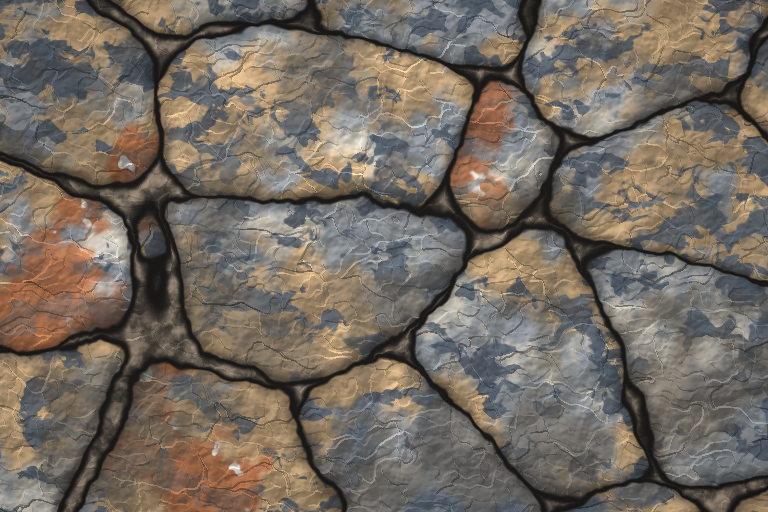
Give the GLSL for this texture, as a Shadertoy shader.

```glsl
// Dry stone wall: large irregular blocks with narrow dark joints and some mortar.
// A weighted Voronoi diagram lays out the blocks; layered noise and flaked facets
// give each one its relief, mineral patches, dark flecks and weathering.

const vec3 SLATE  = vec3(0.29, 0.33, 0.38);
const vec3 GREY   = vec3(0.50, 0.52, 0.54);
const vec3 PALE   = vec3(0.69, 0.67, 0.63);
const vec3 OCHRE  = vec3(0.66, 0.54, 0.39);
const vec3 UMBER  = vec3(0.40, 0.37, 0.33);
const vec3 RUST   = vec3(0.62, 0.38, 0.25);
const vec3 SHADOW = vec3(0.10, 0.095, 0.09);
const vec2 LIGHT  = vec2(-0.45, 0.89);

struct Stone { vec2 id; vec2 outward; float edge; };

float hash(vec2 p) { return fract(sin(dot(p, vec2(127.1, 311.7))) * 43758.5453); }
vec2 hash2(vec2 p) { return vec2(hash(p), hash(p + 37.3)); }

float noise(vec2 p) {
    vec2 i = floor(p), f = fract(p);
    f = f * f * (3.0 - 2.0 * f);
    return mix(mix(hash(i), hash(i + vec2(1, 0)), f.x),
               mix(hash(i + vec2(0, 1)), hash(i + vec2(1, 1)), f.x), f.y);
}

float fbm(vec2 p, int octaves) {
    float sum = 0.0, amp = 0.5, total = 0.0;
    for (int i = 0; i < octaves; i++) {
        sum += amp * noise(p);
        total += amp;
        amp *= 0.55;
        p = mat2(1.6, 1.2, -1.2, 1.6) * p + 11.7;
    }
    return sum / total;
}

vec2 warp(vec2 p, float freq, float amount) {
    return p + amount * (vec2(fbm(p * freq, 3), fbm(p * freq + 53.1, 3)) - 0.5);
}

// Block centre in xy, weight in z; a low weight makes a small filler stone.
vec3 site(vec2 cell) {
    vec2 pos = cell + 0.5 + 0.64 * (hash2(cell) - 0.5);
    pos.x += 0.5 * mod(cell.y, 2.0);
    float weight = 0.24 * (hash(cell + 5.9) - 0.5) - 0.42 * step(hash(cell + 8.3), 0.2);
    return vec3(pos, weight);
}

float smoothMin(float a, float b, float k) {
    float h = max(k - abs(a - b), 0.0) / k;
    return min(a, b) - 0.25 * k * h * h;
}

// Nearest block, its rounded border distance and the direction to that border.
Stone layStones(vec2 p) {
    vec2 base = floor(p - vec2(0.25, 0.0)), toNearest = vec2(0);
    Stone s = Stone(base, vec2(0), 9.0);
    float best = 99.0, closest = 9.0;
    for (int k = 0; k < 25; k++) {
        vec2 cell = base + vec2(k % 5 - 2, k / 5 - 2);
        vec3 c = site(cell);
        vec2 r = c.xy - p;
        float power = dot(r, r) - c.z;
        if (power < best) { best = power; s.id = cell; toNearest = r; }
    }
    for (int k = 0; k < 25; k++) {
        vec2 cell = base + vec2(k % 5 - 2, k / 5 - 2);
        if (cell == s.id) continue;
        vec3 c = site(cell);
        vec2 r = c.xy - p, across = r - toNearest;
        float d = 0.5 * (dot(r, r) - c.z - best) / length(across);
        if (d < closest) { closest = d; s.outward = normalize(across); }
        s.edge = smoothMin(s.edge, d, 0.15);
    }
    return s;
}

// Broken facets: each cell is a randomly tilted, randomly raised plane.
float facets(vec2 p) {
    vec2 base = floor(p);
    float best = 9.0, h = 0.0;
    for (int k = 0; k < 9; k++) {
        vec2 cell = base + vec2(k % 3 - 1, k / 3 - 1);
        vec2 r = p - cell - hash2(cell);
        float d = dot(r, r);
        if (d < best) {
            best = d;
            h = 0.3 * hash(cell + 3.1) + dot(r, hash2(cell + 7.7) - 0.5);
        }
    }
    return h;
}

float relief(vec2 p) {
    vec2 w = warp(p, 14.0, 0.09);
    return fbm(p * 9.0, 5) + 0.32 * facets(w * vec2(10, 15)) + 0.16 * facets(w * vec2(27, 36));
}

float lighting(vec2 p) {
    float e = 0.003, h = relief(p);
    vec2 slope = vec2(relief(p + vec2(e, 0)) - h, relief(p + vec2(0, e)) - h) / e;
    return -0.05 * dot(slope, LIGHT);
}

vec3 stoneColour(vec2 p, vec2 id) {
    vec2 q = p + 7.0 * hash2(id + 2.7);
    float blue = smoothstep(0.66, 0.74, hash(id + 1.3));
    float rusty = step(hash(id + 6.1), 0.2);
    float patches = fbm(q * 3.6, 5), grain = fbm(q * 13.0, 5);
    vec3 col = mix(GREY, PALE, smoothstep(0.38, 0.62, grain + 0.12 * (hash(id) - 0.5)));
    col = mix(col, mix(SLATE, GREY, smoothstep(0.35, 0.68, grain)), blue * 0.85);

    // Warm mineral stains, then rust with pale lichen spots.
    float warmth = patches + 0.14 * (hash(id + 4.2) - 0.5) - 0.08 * blue;
    float stain = smoothstep(0.47, 0.6, warmth + 0.3 * (grain - 0.5));
    col = mix(col, OCHRE * (0.7 + 0.6 * grain), 0.85 * stain);
    float rust = rusty * smoothstep(0.48, 0.57, fbm(q * 4.5 + 9.0, 5));
    col = mix(col, RUST * (0.7 + 0.6 * grain), 0.85 * rust);
    col = mix(col, vec3(0.84, 0.82, 0.79), rust * smoothstep(0.69, 0.75, fbm(q * 22.0, 3)));

    // Angular dark flecks and broader brown weathering.
    vec2 w = warp(q, 20.0, 0.05);
    float fleck = fbm(w * vec2(17, 25), 4) + 0.22 * facets(w * vec2(24, 34));
    col = mix(col, SLATE, 0.85 * smoothstep(0.57, 0.65, fleck) * (1.0 - 0.6 * rust));
    col = mix(col, UMBER, 0.65 * smoothstep(0.5, 0.66, fbm(q * 6.0 + 31.0, 4)));
    return col * (0.91 + 0.18 * hash(id + 9.4));
}

void mainImage(out vec4 fragColor, in vec2 fragCoord) {
    vec2 p = fragCoord / iResolution.y;
    float aa = 4.0 / iResolution.y;

    // Courses slope gently down to the right, with chipped outlines.
    vec2 bent = warp(warp(p, 4.0, 0.1), 24.0, 0.022);
    Stone s = layStones(vec2(bent.x - 0.2 * bent.y, bent.y + 0.2 * bent.x) * vec2(2.4, 2.9) + 3.0);
    float gap = mix(0.012, 0.06, smoothstep(0.45, 0.72, fbm(p * 5.0 + 19.0, 3)));
    float d = s.edge - gap;

    // Block surface with rounded, shaded rims.
    float rim = 1.0 - smoothstep(0.0, 0.09, d);
    float relit = lighting(p);
    float lit = relit + 0.45 * rim * dot(s.outward, LIGHT);
    float shade = 1.0 + 0.5 * lit / (1.0 + abs(lit));
    vec3 stone = stoneColour(p, s.id) * shade * (1.0 - 0.28 * rim * rim);

    // Mortar and grit between deep shadow lines.
    float grit = fbm(p * 34.0, 4) + 0.3 * facets(p * 30.0);
    vec3 mortar = mix(UMBER * 0.6, vec3(0.55, 0.49, 0.43), smoothstep(0.3, 0.75, grit));
    mortar *= 1.0 + 0.4 * relit / (1.0 + abs(relit));
    vec3 joint = mix(SHADOW, mortar, smoothstep(0.015, 0.05, -d));

    vec3 col = mix(joint, stone, smoothstep(-aa, aa, d));
    vec2 centred = fragCoord / iResolution.xy - 0.5;
    col *= 1.04 - 0.35 * dot(centred, centred);
    fragColor = vec4(clamp(col, 0.0, 1.0), 1.0);
}
```
